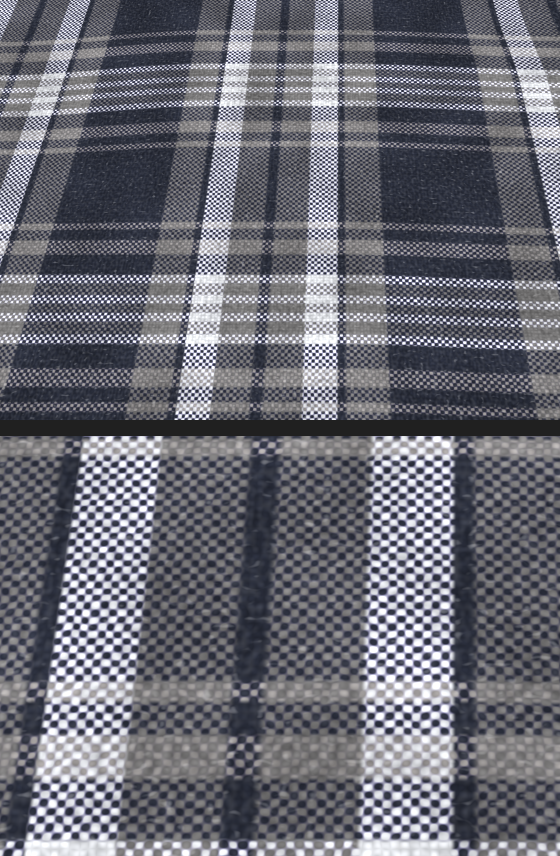
Top, the full canvas; bottom, a detail of the centre.
This texture is drawn by a WebGL 1 fragment shader. Its source:

```glsl
precision highp float;
uniform vec2 u_resolution;

#define NAVY vec3(0.155, 0.17, 0.22)
#define GREY vec3(0.47, 0.465, 0.465)
#define TAUPE vec3(0.6, 0.585, 0.58)
#define WHITE vec3(0.93, 0.94, 0.96)
#define LAVENDER_TINT vec3(0.0, -0.02, 0.09)
#define COLUMN_PERIOD 3.165
#define STITCHES vec2(17.7, 48.0)
#define STITCH_SOFTNESS 0.55
#define WEAR 0.25
#define FUZZ 0.14
#define FLECKS 0.25
#define TAU 6.28318

vec2 randomGradient(vec2 cell) {
  float angle = TAU * fract(sin(dot(cell, vec2(127.1, 311.7))) * 43758.5);
  return vec2(cos(angle), sin(angle));
}

float gradientNoise(vec2 p) {
  vec2 i = floor(p), f = fract(p);
  vec2 w = f * f * f * (f * (f * 6.0 - 15.0) + 10.0);
  vec2 e = vec2(1.0, 0.0);
  float low = mix(dot(randomGradient(i), f),
                  dot(randomGradient(i + e.xy), f - e.xy), w.x);
  float high = mix(dot(randomGradient(i + e.yx), f - e.yx),
                   dot(randomGradient(i + e.xx), f - e.xx), w.x);
  return mix(low, high, w.y);
}

float stripe(float x, float center, float halfWidth, float soft) {
  return 1.0 - smoothstep(halfWidth - soft, halfWidth + soft, abs(x - center));
}

// Tilted cloth: columns spread and rows widen towards the viewer
vec2 clothCoordinates(vec2 p) {
  float depth = 1.0 - p.y;
  float scale = 0.1927 + 0.111 * depth;
  float u = (p.x - 0.7778 + 0.0174 * depth) / scale;
  u += 0.12 * smoothstep(0.2, 0.0, depth) * smoothstep(1.0, 2.3, u);
  u -= 0.02 * u * (u + 1.0);

  // Sagging rows at both sides
  float sag = 0.028 * smoothstep(0.5, 0.0, p.x) * smoothstep(0.65, 0.2, depth)
            + 0.015 * smoothstep(0.8, 1.33, p.x);
  float rowScale = 0.1927 + 0.111 * (depth - sag);
  return vec2(u, (4.757 - 1.0 / rowScale) / 1.004);
}

// Lengthwise yarn: a pair of white stripes around a dark line
vec3 columnColor(float u) {
  float x = abs(mod(u + 0.5 + 0.5 * COLUMN_PERIOD, COLUMN_PERIOD) - 0.5 * COLUMN_PERIOD);
  vec3 color = mix(GREY, NAVY, smoothstep(1.03, 1.06, x));
  color = mix(color, NAVY, stripe(x, 0.0, 0.05, 0.015));
  color = mix(color, NAVY, stripe(x, 0.67, 0.035, 0.015));
  return mix(color, WHITE, stripe(x, 0.5, 0.138, 0.01));
}

// Crosswise yarn: four white lines between taupe bands
vec3 rowColor(float v) {
  float y = abs(mod(v + 0.395, 1.0) - 0.5);
  vec3 color = mix(NAVY, GREY, stripe(y, 0.0, 0.09, 0.004));
  color = mix(color, TAUPE, stripe(y, 0.228, 0.029, 0.004));
  color = mix(color, TAUPE, stripe(y, 0.316, 0.014, 0.004));
  float lines = max(stripe(y, 0.105, 0.016, 0.004), stripe(y, 0.031, 0.015, 0.004));
  return mix(color, WHITE, lines);
}

vec3 fabric(vec2 p) {
  vec2 cloth = clothCoordinates(p);
  vec2 stitch = cloth * STITCHES;

  // Staggered stitches show one yarn or the other
  vec2 wobble = 0.15 * vec2(gradientNoise(stitch * 0.9), gradientNoise(stitch * 0.9 + 31.0));
  vec2 wave = cos(TAU * (stitch + wobble));
  float knit = wave.x * wave.y;
  float front = smoothstep(-STITCH_SOFTNESS, STITCH_SOFTNESS, knit + 0.1);
  vec3 lengthwise = columnColor(cloth.x), crosswise = rowColor(cloth.y);
  vec3 color = mix(crosswise, lengthwise, front);

  // Bluish shade where pale and dark yarns meet
  float contrast = abs(lengthwise.g - crosswise.g);
  color += LAVENDER_TINT * contrast * 4.0 * front * (1.0 - front);

  // Rounded yarn, worn patches, fuzz and pale fibres
  color *= 0.92 + 0.12 * abs(knit);
  color *= 1.0 + WEAR * gradientNoise(cloth * vec2(2.0, 6.0))
               + WEAR * gradientNoise(stitch * 1.7);
  float fuzz = 0.2 + gradientNoise(stitch * vec2(2.1, 1.6) + 5.0);
  float fibre = gradientNoise(stitch * vec2(1.3, 1.9) + 17.0);
  color += (FUZZ * max(fuzz, 0.0) + FLECKS * smoothstep(0.25, 0.6, fibre)) * (1.0 - color);
  return color;
}

void main() {
  // Four samples smooth the small stitches
  vec3 color = vec3(0.0);
  for (int i = 0; i < 4; i++) {
    float n = float(i);
    vec2 offset = vec2(mod(n, 2.0), floor(n * 0.5)) * 0.5 - 0.25;
    vec2 p = (gl_FragCoord.xy + offset) / u_resolution;
    color += fabric(p * vec2(4.0 / 3.0, 1.0));
  }
  gl_FragColor = vec4(color * 0.25, 1.0);
}
```
